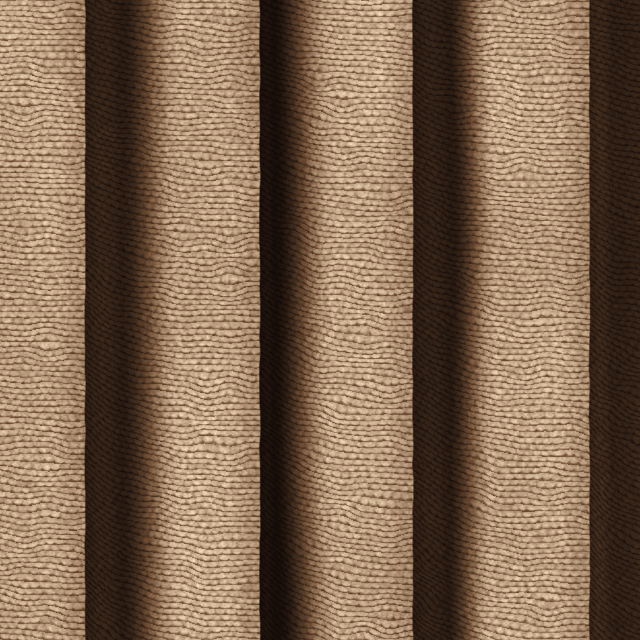
Give the GLSL for this texture, as a WebGL 2 fragment shader.

```glsl
#version 300 es
precision highp float;
// Hanging drapes of coarse woven cloth: vertical folds, each overlapping the next.
// Every fold has a shadow, a soft ramp into light and a rounded right edge;
// scalloped brick-laid stitches bend and narrow as the cloth turns into shadow.

uniform vec2 u_resolution;
out vec4 fragColor;

const int FOLD_COUNT = 5;
// Per fold: left edge, shadow width, ramp width, shadow tone
const vec4 FOLDS[FOLD_COUNT] = vec4[](
    vec4(-0.140, 0.020, 0.080, 0.20),
    vec4( 0.133, 0.056, 0.092, 0.18),
    vec4( 0.406, 0.022, 0.095, 0.10),
    vec4( 0.645, 0.056, 0.072, 0.17),
    vec4( 0.921, 0.035, 0.350, 0.20));
const float LAST_EDGE = 1.25;

const vec3 DARK_CLOTH  = vec3(0.10, 0.06, 0.04);
const vec3 MID_CLOTH   = vec3(0.43, 0.30, 0.20);
const vec3 LIGHT_CLOTH = vec3(0.76, 0.65, 0.53);

const float LIT_TONE      = 0.73;   // brightness of the open face
const float EDGE_FALLOFF  = 0.14;   // darkening at the rounded right edge
const vec2  STITCHES      = vec2(64.0, 106.0);
const float SQUEEZE       = 0.045;  // how far stitches narrow into a fold
const float ROW_BEND      = 0.055;  // how far rows slant into a fold
const float GROOVE_DEPTH  = 0.30;
const float STITCH_GLOW   = 0.13;
const float GRAIN         = 0.17;

float hash(vec2 p) {
    return fract(sin(dot(p, vec2(127.1, 311.7))) * 43758.5453);
}

float noise(vec2 p) {
    vec2 i = floor(p), f = fract(p);
    f = f * f * (3.0 - 2.0 * f);
    return mix(mix(hash(i), hash(i + vec2(1, 0)), f.x),
               mix(hash(i + vec2(0, 1)), hash(i + vec2(1, 1)), f.x), f.y);
}

// Brown ramp indexed by its red value
vec3 clothColor(float tone) {
    float span = LIGHT_CLOTH.r - MID_CLOTH.r;
    return tone < MID_CLOTH.r
        ? mix(DARK_CLOTH, MID_CLOTH, (tone - DARK_CLOTH.r) / (MID_CLOTH.r - DARK_CLOTH.r))
        : mix(MID_CLOTH, LIGHT_CLOTH, (tone - MID_CLOTH.r) / span);
}

// Brightness factor of the weave; t is the distance from the fold's left edge
float weave(vec2 p, float t, float seed, float pixel) {
    float turn = exp(-t / 0.065);
    float bend = ROW_BEND * mix(1.5, 0.6, p.y) * turn;
    vec2 wobble = vec2(noise(p * 34.0 + seed), noise(p * 27.0 + seed + 40.0)) - 0.5;
    vec2 q = vec2(t - SQUEEZE * turn, p.y - bend) * STITCHES + wobble * vec2(0.7, 1.3);

    float row = floor(q.y);
    q.x += 0.5 * mod(row, 2.0) + 0.25 * hash(vec2(row, seed));
    vec2 id = vec2(floor(q.x), row);
    vec2 c = fract(q) - 0.5;
    float vary = hash(id + seed * 17.0);

    // Scalloped lower seam with a rounded, lit body above it
    float soft = 0.16 + pixel * STITCHES.y * 0.5;
    float seam = c.y + 0.5 - 0.95 * c.x * c.x;
    float groove = 1.0 - smoothstep(0.0, soft + 0.1, seam);
    float upper = smoothstep(0.5, 0.5 - soft, c.y);
    float body = upper * (1.0 - smoothstep(0.1, 0.6, length(c - vec2(0.0, 0.08))));
    return 1.0 - GROOVE_DEPTH * groove * (0.65 + 0.7 * vary)
               + STITCH_GLOW * body + 0.09 * (vary - 0.5);
}

vec3 foldColor(int i, vec2 p, float pixel) {
    vec4 fold = FOLDS[i];
    float nextEdge = i + 1 < FOLD_COUNT ? FOLDS[i + 1].x : LAST_EDGE;
    float seed = float(i) * 7.3;
    float t = max(p.x - fold.x, 0.0);

    // Shadow, ramp and rounded edge, with a slow sway down the cloth
    float sway = 0.016 * (noise(vec2(p.y * 3.0, seed)) - 0.5);
    float lit = smoothstep(fold.y, fold.y + fold.z, t + sway);
    float bounce = sin(clamp(t / fold.y, 0.0, 1.0) * 3.14159);
    float shadow = fold.w * (0.88 + 0.22 * bounce);
    float tone = mix(shadow, LIT_TONE, lit);
    tone *= 1.0 - EDGE_FALLOFF * smoothstep(0.055, 0.0, nextEdge - p.x);
    tone *= 1.0 + 0.10 * (noise(p * vec2(9.0, 5.0) + seed) - 0.5);

    // Stitches and yarn fibre
    float fibre = 0.6 * noise(p * vec2(330.0, 390.0)) + 0.4 * noise(p * 190.0 + seed);
    tone *= weave(p, t, seed, pixel) + GRAIN * (fibre - 0.5) * 2.0;
    return clothColor(max(tone, 0.07));
}

void main() {
    vec2 p = gl_FragCoord.xy / u_resolution;
    float pixel = 1.0 / min(u_resolution.x, u_resolution.y);

    // Lay the folds from left to right, each covering the one before
    vec3 color = DARK_CLOTH;
    for (int i = 0; i < FOLD_COUNT; i++) {
        float ripple = 0.002 * (noise(vec2(p.y * 40.0, float(i))) - 0.5);
        float cover = smoothstep(-pixel, pixel, p.x - FOLDS[i].x + ripple);
        if (cover > 0.0) color = mix(color, foldColor(i, p, pixel), cover);
    }
    fragColor = vec4(clamp(color, 0.0, 1.0), 1.0);
}
```
